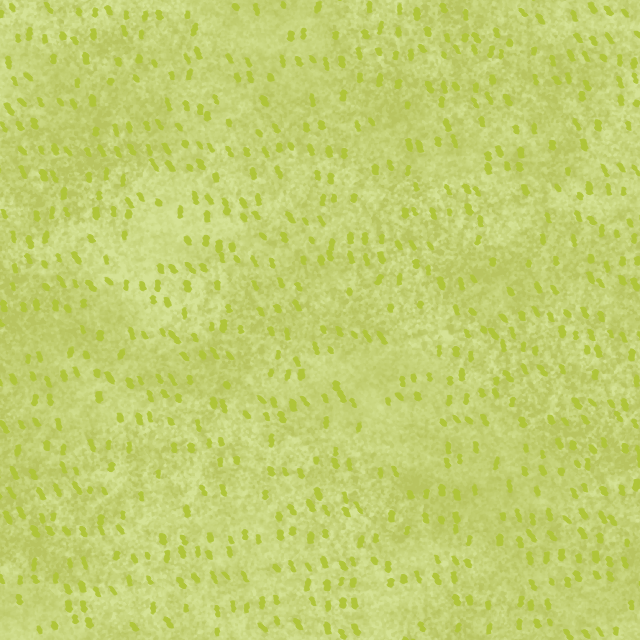
Give the GLSL for this pattern, as a WebGL 2 fragment shader.

```glsl
#version 300 es
precision highp float;
// Small leaning brush dabs in loose rows over a mottled lime ground.
// The ground layers smooth cellular noise from broad clouds to fine grain;
// the dabs are bent capsules in a jittered grid, grouped in short runs.

uniform vec2 u_resolution;
out vec4 fragColor;

const vec3 DEEP_LIME = vec3(0.720, 0.770, 0.375);
const vec3 PALE_LIME = vec3(0.835, 0.887, 0.585);
const vec3 DAB_GREEN = vec3(0.686, 0.772, 0.220);
const vec2 DAB_GRID = vec2(40.0, 28.0);
const float RUN_LENGTH = 4.0;

vec2 hash2(vec2 p) {
  vec3 q = fract(vec3(p.xyx) * vec3(0.1031, 0.1030, 0.0973));
  q += dot(q, q.yzx + 33.33);
  return fract((q.xx + q.yz) * q.zy);
}

// Cellular noise: random cell values blended by distance, about -0.5 to 0.5
float cellNoise(vec2 p, float seed) {
  vec2 base = floor(p);
  float total = 0.0, weights = 0.0;
  for (int y = -1; y <= 1; y++) {
    for (int x = -1; x <= 1; x++) {
      vec2 cell = base + vec2(x, y);
      vec2 offset = cell + hash2(cell + seed) - p;
      float weight = exp(-6.0 * dot(offset, offset));
      total += weight * (hash2(cell + seed + 71.0).x - 0.5);
      weights += weight;
    }
  }
  return total / weights;
}

// Broad clouds, slightly wider than tall, plus grain that is rougher in patches
vec3 groundColor(vec2 uv) {
  vec2 wide = uv * vec2(0.8, 1.15);
  float clouds = 0.42 * cellNoise(wide * 4.0, 11.0)
               + 0.34 * cellNoise(wide * 10.0, 23.0)
               + 0.26 * cellNoise(wide * 25.0, 37.0);
  float grain = 0.24 * cellNoise(uv * 62.0, 41.0)
              + 0.42 * cellNoise(uv * 130.0, 53.0)
              + 0.52 * cellNoise(uv * 250.0, 67.0);
  float roughness = 1.0 + 0.9 * cellNoise(wide * 7.0, 83.0);
  float tone = 0.52 + 1.15 * (clouds + grain * roughness);
  return mix(DEEP_LIME, PALE_LIME, clamp(tone, 0.0, 1.0));
}

// Signed distance to an upright capsule that leans, kinks and has a rough rim
float dabDistance(vec2 p, vec2 halfSize, float lean, float kink, float seed) {
  p.x += lean * p.y + kink * halfSize.x * smoothstep(-0.003, 0.003, p.y);
  float rim = 0.0005 * (sin(p.y * 620.0 + seed) + sin(p.x * 540.0 + p.y * 900.0 - seed));
  p.y -= clamp(p.y, halfSize.x - halfSize.y, halfSize.y - halfSize.x);
  return length(p) - halfSize.x + rim;
}

// Distance to the nearest dab; runs share their lean, height and density
float dabField(vec2 uv) {
  float nearest = 1.0;
  float baseRow = floor(uv.y * DAB_GRID.y);
  for (int y = -1; y <= 1; y++) {
    float row = baseRow + float(y);
    float shift = 9.0 * hash2(vec2(row, 5.0)).x;
    float baseColumn = floor(uv.x * DAB_GRID.x + shift);
    for (int x = -1; x <= 1; x++) {
      vec2 cell = vec2(baseColumn + float(x), row);
      vec2 run = hash2(vec2(floor(cell.x / RUN_LENGTH), row) + 131.0);
      vec2 place = hash2(cell + 17.0) - 0.5;
      vec2 size = hash2(cell + 211.0);
      vec2 shape = hash2(cell + 307.0);
      if (hash2(cell + 401.0).x > mix(0.36, 0.92, run.x)) continue;

      vec2 center = cell + 0.5 + vec2(0.45 * place.x, 0.35 * place.y + 0.5 * (run.y - 0.5));
      center = (center - vec2(shift, 0.0)) / DAB_GRID;
      vec2 halfSize = mix(vec2(0.0036, 0.0066), vec2(0.0058, 0.0106), size);
      float lean = mix(-0.15, 0.4, run.x) + 0.3 * (shape.x - 0.5);
      float kink = 0.9 * (shape.y - 0.35);
      nearest = min(nearest, dabDistance(uv - center, halfSize, lean, kink, 40.0 * size.x));
    }
  }
  return nearest;
}

void main() {
  float unit = min(u_resolution.x, u_resolution.y);
  vec2 uv = gl_FragCoord.xy / unit;
  float edge = 0.8 / unit;
  float coverage = 1.0 - smoothstep(-edge, edge, dabField(uv));
  fragColor = vec4(mix(groundColor(uv), DAB_GREEN, 0.97 * coverage), 1.0);
}
```
